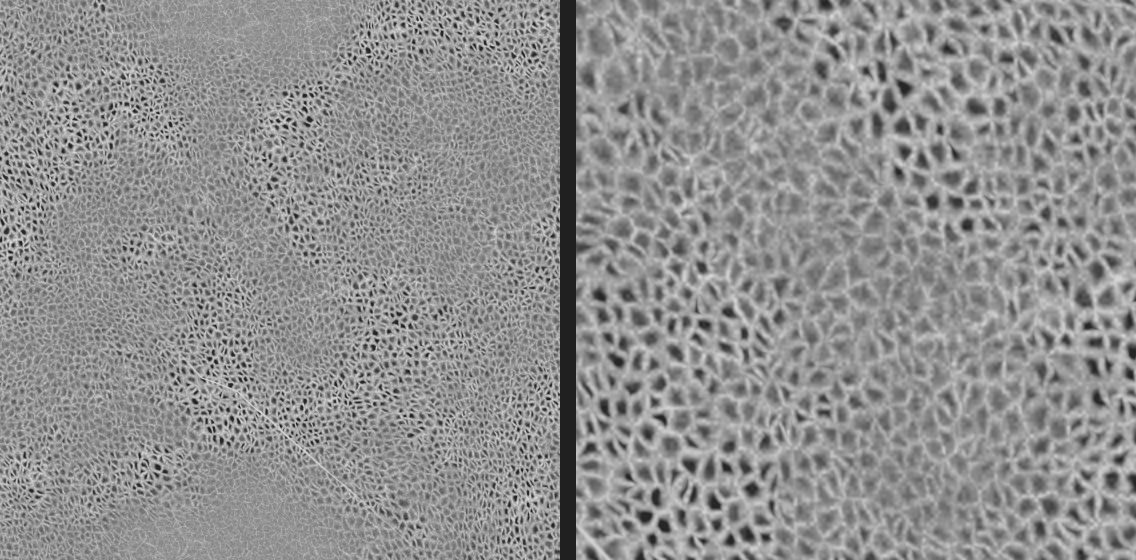
Left, the full canvas; right, a detail of the centre.
A Shadertoy shader for this texture:

```glsl
// Grey pebbled leather: warped Voronoi cells with pale ridges and rounded pits.
// Low-frequency noise varies the relief from flat skin to deeply pitted areas,
// while long veins, a fine grain and one diagonal scar complete the surface.

const float CELLS = 82.0;          // pebbles across the canvas
const float VEIN_CELLS = 25.0;     // long creases across the canvas
const float JITTER = 0.88;
const float SKIN_GREY = 0.563;
const float RIDGE_GAIN = 0.115;
const float VEIN_GAIN = 0.07;
const float PIT_DEPTH = 0.42;
const float PIT_LIFT = 0.085;      // lightens pitted areas to keep their mean
const float GRAIN_GAIN = 0.19;
const float GRAIN_SCALE = 420.0;
const float SCAR_WIDTH = 0.0015;
const vec2 FLAT_CENTRE = vec2(0.43, 0.0);
const vec2 FLAT_RADII = vec2(0.25, 0.17);
const vec2 SCAR[6] = vec2[6](vec2(0.19, 0.50), vec2(0.29, 0.40),
    vec2(0.36, 0.325), vec2(0.425, 0.30), vec2(0.56, 0.18), vec2(0.75, 0.015));

vec2 hash2(vec2 p) {
    vec3 q = fract(p.xyx * vec3(0.1031, 0.1030, 0.0973));
    q += dot(q, q.yzx + 33.33);
    return fract((q.xx + q.yz) * q.zy);
}

float noise(vec2 p) {
    vec2 cell = floor(p), f = fract(p);
    f = f * f * (3.0 - 2.0 * f);
    float low = mix(hash2(cell).x, hash2(cell + vec2(1, 0)).x, f.x);
    float high = mix(hash2(cell + vec2(0, 1)).x, hash2(cell + vec2(1, 1)).x, f.x);
    return mix(low, high, f.y);
}

float fbm(vec2 p) {
    return 0.5 * noise(p) + 0.3 * noise(p * 2.1 + 17.0) + 0.2 * noise(p * 4.3 + 41.0);
}

vec2 noise2(vec2 p) {
    return vec2(noise(p), noise(p + 57.3)) - 0.5;
}

// x: distance to the nearest border, y: distance to the centre, z: random value
vec3 voronoi(vec2 p) {
    vec2 base = floor(p), f = fract(p);
    vec2 nearCell = vec2(0.0), nearOffset = vec2(0.0);
    float best = 9.0;
    for (int j = -1; j <= 1; j++)
    for (int i = -1; i <= 1; i++) {
        vec2 g = vec2(i, j);
        vec2 r = g + 0.5 + JITTER * (hash2(base + g) - 0.5) - f;
        float d = dot(r, r);
        if (d < best) { best = d; nearCell = g; nearOffset = r; }
    }
    float border = 9.0;
    for (int j = -2; j <= 2; j++)
    for (int i = -2; i <= 2; i++) {
        vec2 g = nearCell + vec2(i, j);
        vec2 r = g + 0.5 + JITTER * (hash2(base + g) - 0.5) - f;
        vec2 gap = r - nearOffset;
        if (dot(gap, gap) > 1e-4)
            border = min(border, dot(0.5 * (r + nearOffset), normalize(gap)));
    }
    return vec3(border, sqrt(best), hash2(base + nearCell + 91.0).x);
}

// Bright line along the scar, fading towards both ends
float scarLine(vec2 p) {
    float line = 0.0;
    for (int i = 0; i < 5; i++) {
        vec2 a = SCAR[i], ab = SCAR[i + 1] - a;
        float t = clamp(dot(p - a, ab) / dot(ab, ab), 0.0, 1.0);
        float along = (float(i) + t) / 5.0;
        float d = length(p - a - ab * t) / SCAR_WIDTH;
        line = max(line, exp(-d * d) * smoothstep(0.0, 0.45, along)
            * (1.0 - 0.6 * smoothstep(0.75, 1.0, along)));
    }
    return line;
}

void mainImage(out vec4 fragColor, in vec2 fragCoord) {
    vec2 uv = fragCoord / iResolution.xy;

    // Bend the skin so that the pebbles stretch in drifting directions
    vec2 skin = uv + 0.045 * noise2(uv * 5.0) + 0.010 * noise2(uv * 19.0 + 8.0);
    skin += 0.004 * noise2(uv * 130.0);
    vec2 stretched = vec2(skin.x * 1.1 + skin.y * 0.2, skin.y * 0.88);

    // Relief: one flat area wraps over the top and bottom edges
    vec2 toFlat = uv - FLAT_CENTRE;
    toFlat.y -= floor(toFlat.y + 0.5);
    float relief = smoothstep(0.45, 1.15, length(toFlat / FLAT_RADII) + 0.5 * (fbm(uv * 9.0) - 0.5));
    float pitted = relief * smoothstep(0.28, 0.82, fbm(uv * 7.5 + 23.0));

    // Pebbles: uneven ridges on their borders, round pits in their centres
    vec3 pebble = voronoi(stretched * CELLS);
    float ridgeWidth = mix(0.07, 0.15, relief);
    float ridge = exp(-pow(pebble.x / ridgeWidth, 2.0)) * mix(0.7, 1.0, relief);
    ridge *= mix(0.55, 1.3, noise(uv * 70.0 + 31.0));
    float pit = smoothstep(0.06, 0.38, pebble.x) * (1.0 - smoothstep(0.12, 0.62, pebble.y));
    float depth = PIT_DEPTH * pitted * mix(0.3, 1.3, pebble.z) + 0.07 * relief;

    // Veins: long, partly faded creases
    vec2 veinSpace = vec2(skin.x + 0.35 * skin.y, 0.62 * skin.y - 0.1 * skin.x);
    float vein = exp(-pow(voronoi(veinSpace * VEIN_CELLS + 5.0).x / 0.045, 2.0));
    vein *= smoothstep(0.3, 0.7, noise(uv * 14.0 + 3.0));

    float grain = noise(uv * GRAIN_SCALE) - 0.5;
    float grey = SKIN_GREY - 0.035 * relief + PIT_LIFT * pitted - depth * pit;
    grey += RIDGE_GAIN * ridge + VEIN_GAIN * vein;
    grey += GRAIN_GAIN * grain * mix(0.65, 1.0, clamp(ridge, 0.0, 1.0));
    grey = mix(grey, 0.84, 0.95 * scarLine(uv + 0.003 * noise2(uv * 25.0)));
    fragColor = vec4(vec3(clamp(grey, 0.15, 0.88)), 1.0);
}
```
